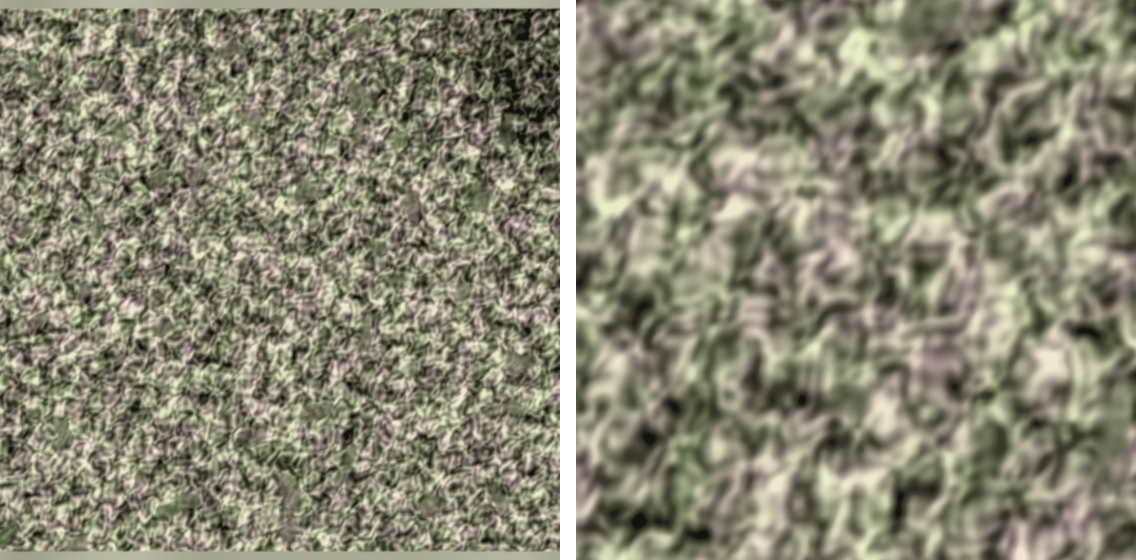
Left, the full canvas; right, a detail of the centre.
Reproduce this texture procedurally as a WebGL 2 fragment shader.

```glsl
#version 300 es
precision highp float;
// Speckled granite: rotated octaves of gradient noise form soft mineral grains,
// coloured by an olive to cream ramp with pink and green tints. One corner falls
// into shadow, and a thin pale border runs along the top and bottom.

uniform vec2 u_resolution;
out vec4 fragColor;

const vec3 SOOT  = vec3(0.07, 0.07, 0.05);
const vec3 DARK  = vec3(0.23, 0.23, 0.17);
const vec3 STONE = vec3(0.48, 0.47, 0.40);
const vec3 CREAM = vec3(0.82, 0.80, 0.70);
const vec3 PALE  = vec3(0.92, 0.92, 0.79);
const vec3 BORDER = vec3(0.67, 0.66, 0.59);
const float TAU = 6.2831853;

float hash(vec2 p) {
    return fract(sin(dot(p, vec2(127.1, 311.7))) * 43758.5453);
}

vec2 rotate(vec2 p, float angle) {
    float c = cos(angle), s = sin(angle);
    return vec2(c * p.x - s * p.y, s * p.x + c * p.y);
}

// Contribution of one lattice corner with a random unit gradient
float corner(vec2 cell, vec2 offset) {
    float angle = TAU * hash(cell);
    return dot(vec2(cos(angle), sin(angle)), offset);
}

float gradientNoise(vec2 p) {
    vec2 i = floor(p), f = fract(p);
    vec2 w = f * f * f * (f * (f * 6.0 - 15.0) + 10.0);
    vec2 e = vec2(1.0, 0.0);
    float low  = mix(corner(i, f), corner(i + e.xy, f - e.xy), w.x);
    float high = mix(corner(i + e.yx, f - e.yx), corner(i + e.xx, f - e.xx), w.x);
    return mix(low, high, w.y);
}

// Noise layer with its own rotation and offset, so that grids never align
float layer(vec2 p, float frequency, float seed) {
    return gradientNoise(rotate(p, seed) * frequency + seed * 17.3);
}

// Grains from coarse clusters down to fine flecks
float grains(vec2 p) {
    float sum = 0.0;
    float frequency = 11.0;
    float weight = 0.24;
    for (int k = 0; k < 4; k++) {
        sum += weight * layer(p, frequency, 0.7 + 1.3 * float(k));
        frequency *= 2.15;
        weight = k < 2 ? weight * 2.0 : weight * 0.85;
    }
    return sum;
}

// Piecewise colour ramp over brightness
vec3 stoneRamp(float t) {
    vec3 c = mix(SOOT, DARK, smoothstep(0.02, 0.23, t));
    c = mix(c, STONE, clamp((t - 0.23) / 0.25, 0.0, 1.0));
    c = mix(c, CREAM, clamp((t - 0.48) / 0.33, 0.0, 1.0));
    return mix(c, PALE, clamp((t - 0.81) / 0.16, 0.0, 1.0));
}

// Soft shadow around a centre
float shadow(vec2 p, vec2 centre, vec2 radius) {
    vec2 d = (p - centre) / radius;
    return exp(-dot(d, d));
}

void main() {
    vec2 uv = gl_FragCoord.xy / u_resolution;

    // Slight upright lean and a small warp for irregular grain outlines
    vec2 p = vec2(uv.x - 0.18 * uv.y, uv.y * 0.9);
    p += 0.006 * vec2(layer(p, 38.0, 2.1), layer(p, 38.0, 4.4));

    // Larger olive crystals with calmer contrast
    float crystal = smoothstep(0.30, 0.42, layer(p, 17.0, 5.9));
    float light = 0.535 + 0.56 * grains(p) * mix(1.0, 0.4, crystal);
    light -= 0.08 * crystal;

    // Shaded upper right corner
    float patchy = 1.0 + 1.2 * layer(p, 9.0, 3.3);
    light -= 0.24 * patchy * shadow(uv, vec2(0.98, 0.90), vec2(0.12, 0.17));
    light -= 0.08 * shadow(uv, vec2(0.85, 1.0), vec2(0.38, 0.22));

    // Pinkish grey against yellow green minerals
    vec3 colour = stoneRamp(light);
    float tint = layer(p, 34.0, 1.6) + 0.6 * layer(p, 12.0, 6.5) - 0.15 * crystal;
    colour += tint * vec3(0.05, -0.035, 0.06) * smoothstep(0.1, 0.5, light);

    // Pale border strips
    float edge = min(uv.y, 1.0 - uv.y);
    float border = 1.0 - smoothstep(0.0125, 0.0185, edge);
    float wash = 0.10 * layer(vec2(uv.x, 0.3), 7.0, 0.4);
    colour = mix(colour, BORDER + wash, border);

    fragColor = vec4(clamp(colour, 0.0, 1.0), 1.0);
}
```
